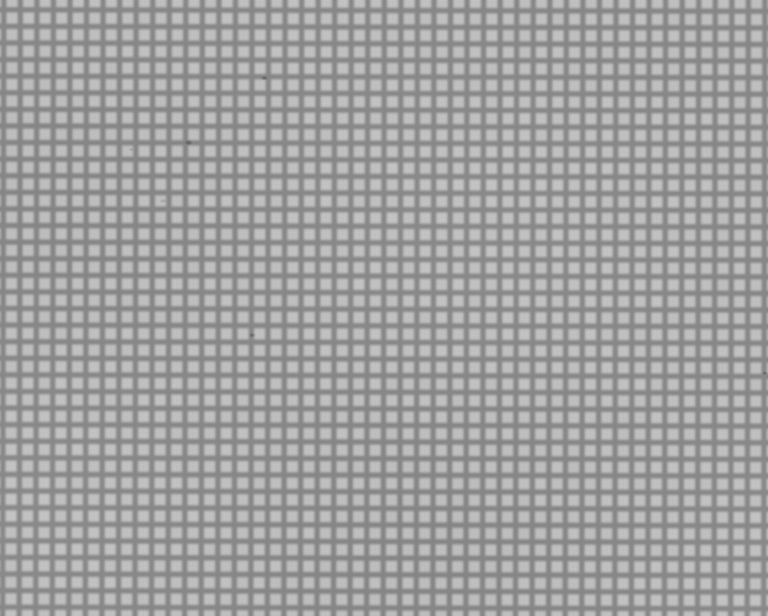
Give the GLSL for this pattern, as a Shadertoy shader.

```glsl
// A fine grey mesh: soft light squares on a darker grid, tilted very slightly.
// Each cell is the product of two blurred bars; layered sines add uneven light
// and a faint weave, and a hashed loop scatters a few dust specks.

float hash(vec2 p) {
    return fract(sin(dot(p, vec2(127.1, 311.7))) * 4375.85);
}

// Soft square windows, about 46.6 across and 37.1 down on a 5:4 canvas
float meshWindow(vec2 grid) {
    vec2 blur = max(vec2(0.148), fwidth(grid));
    vec2 dist = abs(fract(grid) - 0.5);
    vec2 bars = 1.0 - smoothstep(0.338 - blur, 0.338 + blur, dist);
    return bars.x * bars.y;
}

// Broad, gentle changes of brightness
float unevenLight(vec2 p) {
    return 0.004 * sin(p.x * 5.0 + 2.0 * sin(p.y * 3.0))
         + 0.003 * sin(p.y * 7.0 - p.x * 4.0 + 1.3);
}

// Faint threads inside the windows
float weave(vec2 grid) {
    vec2 threads = cos(grid * 6.2832 * 5.0);
    return 0.005 * (threads.x + 0.6 * threads.y);
}

// Sparse soft dust, of differing size and strength
float dust(vec2 p, float aspect) {
    float shade = 0.0;
    for (int i = 0; i < 6; i++) {
        float id = float(i);
        vec2 center = vec2(hash(vec2(id, 3.1)), hash(vec2(id, 8.7))) - 0.5;
        center.x *= aspect;
        float radius = mix(0.004, 0.007, hash(vec2(id, 5.3)));
        vec2 offset = (p - center) * vec2(0.8, 1.2);
        shade += mix(0.05, 0.14, hash(vec2(id, 1.9)))
               * (1.0 - smoothstep(0.2 * radius, radius, length(offset)));
    }
    return shade;
}

void mainImage(out vec4 fragColor, in vec2 fragCoord) {
    vec2 p = (fragCoord - 0.5 * iResolution.xy) / iResolution.y;

    // Slight tilt, then cell coordinates
    vec2 tilted = p + 0.002 * vec2(-p.y, p.x);
    vec2 grid = tilted / vec2(0.02686, 0.02694) + vec2(0.015, 0.074);

    float window = meshWindow(grid);
    float cellTone = 0.014 * (hash(floor(grid)) - 0.5);

    float grey = mix(0.53, 0.75, window);
    grey += window * (cellTone + weave(grid)) + unevenLight(p);
    grey -= dust(p, iResolution.x / iResolution.y);

    fragColor = vec4(vec3(grey), 1.0);
}
```
